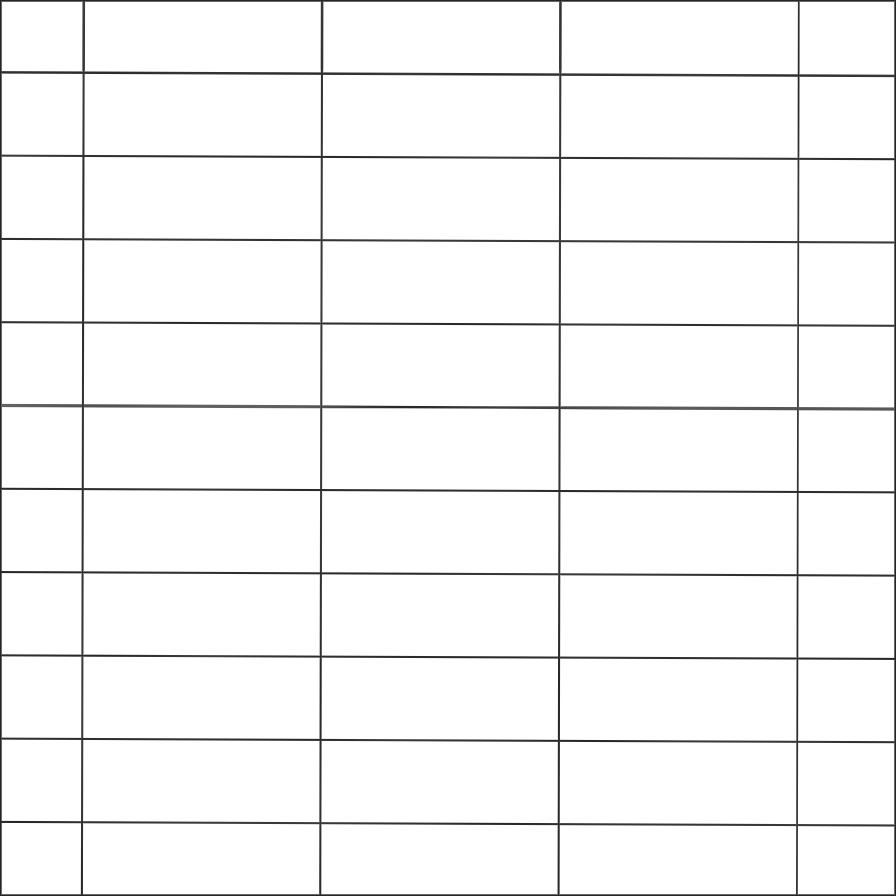
A three.js fragment shader for this pattern:

```glsl
// Ruled sheet of wide white cells: four thin upright lines, ten slightly sloping rows, thin frame.
#define PITCH vec2(0.2660, 0.09295)  // spacing of columns and rows
#define FIRST vec2(0.0914, 0.0827)   // first column and lowest row
#define LEAN 0.0021                  // sideways drift of columns, bottom to top
#define DROP 0.0040                  // fall of rows, left to right
#define LINE_WIDTH 0.0023
#define FRAME_WIDTH 0.0019
#define WEAR 0.10                    // unevenness of the ink
#define INK vec3(0.15)
#define PAPER vec3(1.0)

varying vec2 vUv;

float hash(vec2 p) {
  return fract(sin(dot(p, vec2(127.1, 311.7))) * 4375.85);
}

// Smooth noise along one line, different for each line id
float inkNoise(float along, float id) {
  float cell = floor(along);
  float t = smoothstep(0.0, 1.0, fract(along));
  return mix(hash(vec2(cell, id)), hash(vec2(cell + 1.0, id)), t);
}

// Share of a pixel that is covered by a line at signed distance d
float stroke(float d, float width, float pixel) {
  float low = max(d - 0.5 * width, -0.5 * pixel);
  float high = min(d + 0.5 * width, 0.5 * pixel);
  return clamp((high - low) / pixel, 0.0, 1.0);
}

void main() {
  vec2 pixel = fwidth(vUv);

  // Straighten the tilted grid, then find the nearest column and row
  vec2 grid = vUv - FIRST + vec2(-LEAN * vUv.y, DROP * vUv.x);
  vec2 id = floor(grid / PITCH + 0.5);
  vec2 offset = grid - id * PITCH;

  // Columns: heavier above the top row, lighter in the last column
  float lastColumn = step(2.5, id.x);
  float header = smoothstep(0.915, 0.925, vUv.y) * (1.0 - lastColumn);
  float columnWidth = LINE_WIDTH * (1.0 + 0.25 * header - 0.15 * lastColumn);
  float column = stroke(offset.x, columnWidth, pixel.x);
  column *= 1.0 - WEAR * inkNoise(vUv.y * 9.0, id.x + 20.0);

  // Rows: heavy top row, and a broad middle row that pales towards its ends
  float topRow = step(8.5, id.y);
  float middleRow = 1.0 - step(0.5, abs(id.y - 5.0));
  float pale = middleRow * smoothstep(0.04, 0.2, abs(vUv.x - 0.5));
  float rowWidth = LINE_WIDTH * (1.0 + 0.2 * topRow + 0.15 * middleRow + 0.4 * pale);
  float row = stroke(offset.y, rowWidth, pixel.y);
  row *= (1.0 - 0.2 * pale) * (1.0 - WEAR * inkNoise(vUv.x * 9.0, id.y));

  // Frame along the canvas edge
  vec2 edge = min(vUv, 1.0 - vUv) - 0.5 * FRAME_WIDTH;
  float frame = max(stroke(edge.x, FRAME_WIDTH, pixel.x),
                    stroke(edge.y, FRAME_WIDTH, pixel.y));

  float ink = max(max(column, row), frame);
  gl_FragColor = vec4(mix(PAPER, INK, ink), 1.0);
}
```
